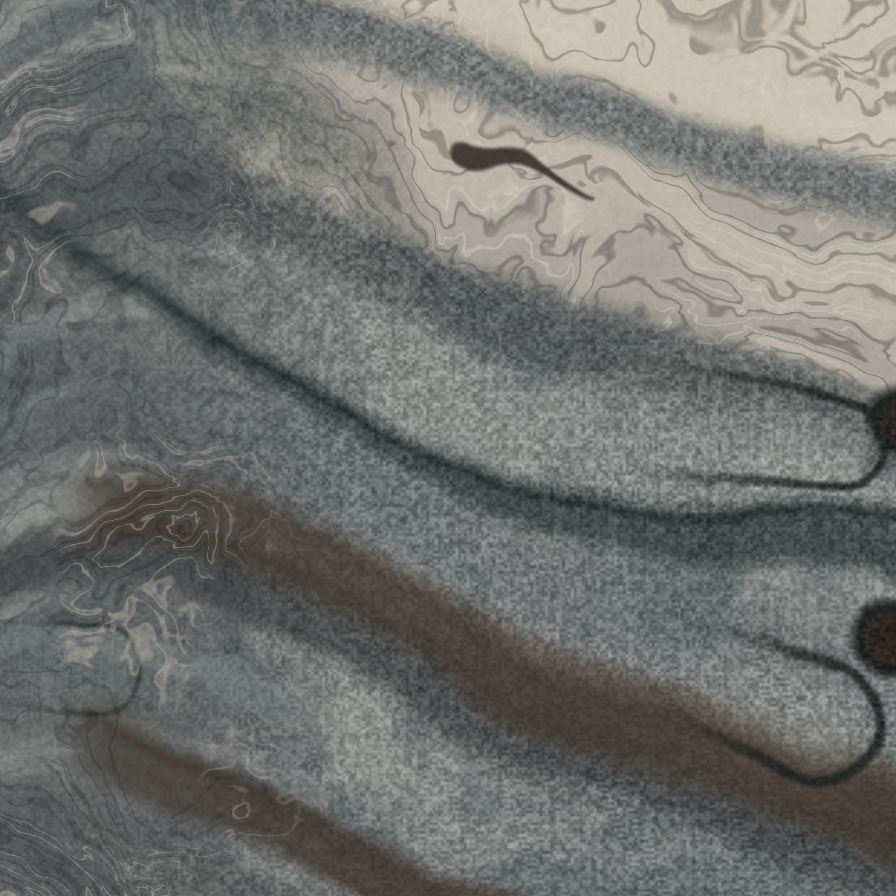
This texture is drawn by a WebGL 2 fragment shader. Its source:

```glsl
#version 300 es
precision highp float;
// Poured stone-grey marbling: cream, slate and umber layers fan out down to the right.
// A warped flow coordinate picks the layer; noise contours add filaments, rounded
// tongues add dark rims, and a fine value noise gives the pigment its grain.
uniform vec2 u_resolution;
out vec4 fragColor;

#define WARP 0.085
#define FLOW_SLOPE 0.30
#define FLOW_FAN 0.35
#define GRAIN_CELLS 310.0
#define GRAIN_GAIN 0.36
#define CREAM vec3(0.81, 0.77, 0.71)
#define STONE vec3(0.66, 0.64, 0.60)
#define PALE_SLATE vec3(0.54, 0.55, 0.54)
#define SLATE vec3(0.40, 0.42, 0.425)
#define DARK_SLATE vec3(0.30, 0.315, 0.315)
#define UMBER vec3(0.29, 0.25, 0.22)
#define INK vec3(0.13, 0.145, 0.14)

float hash(vec2 p) {
  return fract(sin(dot(p, vec2(127.1, 311.7))) * 43758.55);
}

float noise(vec2 p) {
  vec2 i = floor(p), f = fract(p);
  f = f * f * (3.0 - 2.0 * f);
  return mix(mix(hash(i), hash(i + vec2(1, 0)), f.x),
             mix(hash(i + vec2(0, 1)), hash(i + vec2(1, 1)), f.x), f.y);
}

float fbm(vec2 p) {
  float sum = 0.0, amp = 0.5;
  for (int i = 0; i < 5; i++) {
    sum += amp * noise(p);
    p = mat2(1.6, 1.2, -1.2, 1.6) * p + 3.7;
    amp *= 0.5;
  }
  return sum;
}

// Soft-edged interval
float band(float v, float lo, float hi, float soft) {
  return smoothstep(lo - soft, lo + soft, v) * (1.0 - smoothstep(hi - soft, hi + soft, v));
}

// Distance to a capsule tapering from r0 to r1; y holds the position along it
vec2 tongue(vec2 p, vec2 a, vec2 b, float r0, float r1) {
  vec2 ab = b - a;
  float h = clamp(dot(p - a, ab) / dot(ab, ab), 0.0, 1.0);
  return vec2(length(p - a - ab * h) - mix(r0, r1, h), h);
}

// Pale body with an ink rim that strengthens toward the tip
void paintTongue(inout vec3 col, vec2 t, vec3 body, float rim) {
  float tip = smoothstep(0.35, 1.0, t.y);
  col = mix(col, body, 0.65 * tip * (1.0 - smoothstep(-0.035, 0.004, t.x)));
  col = mix(col, INK, 0.85 * tip * band(t.x, 0.002, rim, 0.004));
}

void main() {
  vec2 uv = gl_FragCoord.xy / u_resolution;
  vec2 raw = vec2(uv.x, 1.0 - uv.y); // measured downward from the top
  vec2 w = vec2(fbm(raw * 3.0), fbm(raw * 3.0 + 17.3)) - 0.48;
  vec2 p = raw + WARP * w;

  // Flow coordinate: constant along each layer, hooked at the left edge
  float c = (p.y - FLOW_SLOPE * p.x - 0.12 * exp(-8.0 * p.x)) / (1.0 + FLOW_FAN * p.x);
  vec2 flow = vec2(p.x * 3.0, c * 13.0);
  float streak = fbm(flow * vec2(1.0, 2.0) + 5.0);
  float fold = fbm(flow * vec2(1.2, 0.7) + 4.0 * w + 31.0);
  c += 0.035 * (streak - 0.48);

  // Layers from the top down
  float right = smoothstep(0.08, 0.50, p.x + 0.25 * (fold - 0.5));
  vec3 col = mix(SLATE, PALE_SLATE, smoothstep(0.35, 0.65, fold));
  float light = (1.0 - smoothstep(0.10, 0.135, c)) * right;
  col = mix(col, mix(STONE, CREAM, smoothstep(0.42, 0.62, fold) * 0.55), light);
  col = mix(col, CREAM, 0.85 * right * (1.0 - smoothstep(-0.115, -0.08, c)));
  float ribbon = band(c, -0.085, -0.04, 0.016);
  col = mix(col, SLATE, 0.85 * ribbon);
  col = mix(col, DARK_SLATE, 0.65 * band(c, 0.12, 0.185, 0.025));
  col = mix(col, PALE_SLATE, 0.65 * band(c, 0.20, 0.28, 0.03) * right);
  col = mix(col, SLATE, 0.6 * band(c, 0.32, 0.43, 0.03));
  float brown = band(c, 0.43, 0.50, 0.018) * smoothstep(0.03, 0.14, p.x);
  brown = max(brown, band(c, 0.685, 0.755, 0.014) * smoothstep(0.05, 0.12, p.x));
  col = mix(col, DARK_SLATE * 0.88, 0.85 * band(c, 0.48, 0.55, 0.022));
  col = mix(col, UMBER * (0.75 + 0.5 * streak), 0.92 * brown);
  col = mix(col, DARK_SLATE, 0.55 * smoothstep(0.74, 0.82, c));
  col = mix(col, DARK_SLATE, 0.5 * (1.0 - right) * smoothstep(0.40, 0.58, streak));

  // Long dark vein that levels off at the right
  float vein = p.y - 0.60 + 0.36 * (1.0 - p.x) * (1.0 - p.x);
  float spread = 0.015 + 0.05 * p.x * p.x;
  col = mix(col, DARK_SLATE * vec3(0.72, 0.80, 0.80), 0.8 * band(vein, -0.012, spread, 0.014));
  col = mix(col, INK, 0.65 * band(vein, -0.004, 0.004, 0.006) * smoothstep(0.05, 0.3, p.x));

  // Rounded tongues and dark cells on the right, one lobe on the left
  paintTongue(col, tongue(p, vec2(0.55, 0.43), vec2(0.93, 0.52), 0.06, 0.045), PALE_SLATE, 0.012);
  paintTongue(col, tongue(p, vec2(0.66, 0.67), vec2(0.92, 0.82), 0.03, 0.055), PALE_SLATE, 0.014);
  paintTongue(col, tongue(p, vec2(-0.10, 0.74), vec2(0.10, 0.75), 0.04, 0.045), SLATE, 0.005);
  for (int i = 0; i < 2; i++) {
    float cell = length((p - vec2(1.01, 0.48 + 0.25 * float(i))) * vec2(1.0, 1.25)) - 0.045;
    col = mix(col, INK, 1.0 - smoothstep(-0.002, 0.018, cell));
    col = mix(col, UMBER * 0.6, 1.0 - smoothstep(-0.010, -0.004, cell));
  }

  // Contour filaments, strongest in the cream and the left-hand folds
  float lines = abs(fract(fold * 9.0) - 0.5);
  float swirl = max(light * (1.0 - ribbon), 0.7 * (1.0 - right));
  float patches = smoothstep(0.45, 0.62, noise(p * 7.0 + 9.0));
  col *= 1.0 - 0.24 * swirl * (1.0 - smoothstep(0.0, 0.16, lines));
  col = mix(col, CREAM * 1.04, 0.5 * swirl * patches * smoothstep(0.40, 0.5, lines));
  vec2 wisp = tongue(p + vec2(0.0, 0.012 * sin(p.x * 45.0)), vec2(0.52, 0.16), vec2(0.67, 0.22), 0.013, 0.001);
  col = mix(col, UMBER * 0.75, 0.9 * (1.0 - smoothstep(-0.003, 0.004, wisp.x)));

  // Pigment grain, muted in the smooth cream and umber
  float grain = 0.6 * noise(raw * GRAIN_CELLS) + 0.4 * noise(raw.yx * GRAIN_CELLS * 0.55 + 40.0) - 0.5;
  float rough = (1.0 - 0.85 * swirl) * (1.0 - 0.5 * brown) * mix(0.6, 1.15, streak);
  col += GRAIN_GAIN * grain * rough * mix(0.55, 1.0, smoothstep(0.15, 0.45, col.g));
  fragColor = vec4(clamp(col, 0.0, 1.0), 1.0);
}
```
